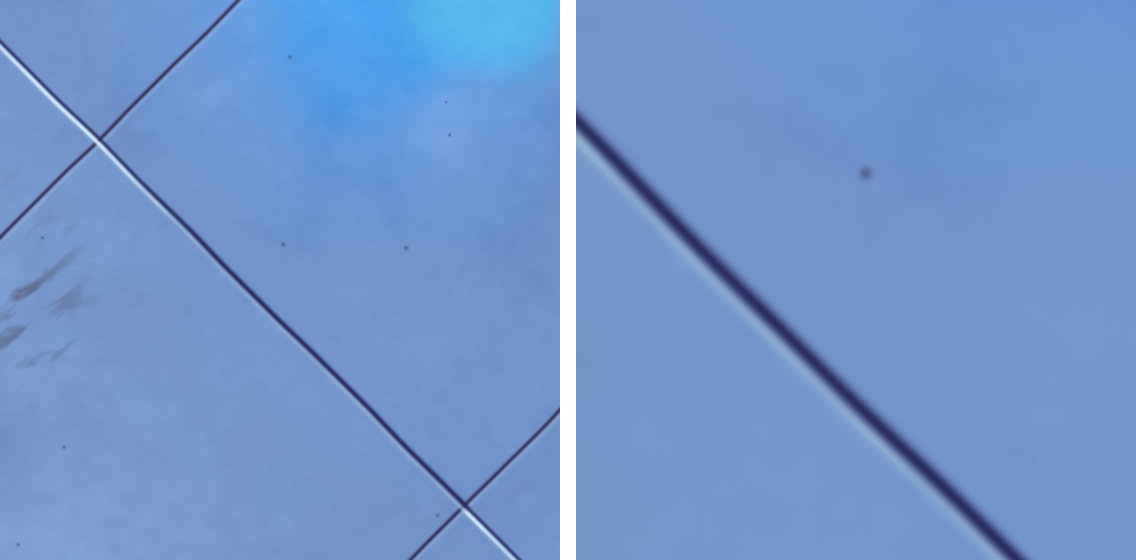
Left, the full canvas; right, a detail of the centre.
Reproduce this texture procedurally as a Shadertoy shader.

```glsl
// Large blue floor slabs laid diagonally, with bevelled joints, a bright sheen, smudges and specks.

float hash(vec2 p) {
    vec3 q = fract(p.xyx * 0.1031);
    q += dot(q, q.yzx + 33.33);
    return fract((q.x + q.y) * q.z);
}

float noise(vec2 p) {
    vec2 i = floor(p), f = fract(p);
    f = f * f * (3.0 - 2.0 * f);
    return mix(mix(hash(i), hash(i + vec2(1, 0)), f.x),
               mix(hash(i + vec2(0, 1)), hash(i + vec2(1, 1)), f.x), f.y);
}

float fbm(vec2 p) {
    float sum = 0.0, amp = 0.5;
    for (int i = 0; i < 5; i++) {
        sum += amp * noise(p);
        p = mat2(1.6, 1.2, -1.2, 1.6) * p + 7.3;
        amp *= 0.5;
    }
    return sum;
}

// Soft line profile: 1 on the axis, fading over the given width
float ridge(float d, float width) {
    return exp(-d * d / (width * width));
}

void mainImage(out vec4 fragColor, in vec2 fragCoord) {
    vec2 uv = fragCoord / iResolution.xy;
    float cloud = fbm(uv * 5.0 + 20.0) - 0.48;

    // Slab surface, paler toward the lower left
    vec3 color = mix(vec3(0.475, 0.61, 0.80), vec3(0.435, 0.575, 0.785),
                     smoothstep(0.2, 1.3, uv.x + uv.y + cloud));

    // Sheen spreading from the top edge
    float r = length(uv - vec2(0.68, 1.05)) + 0.22 * cloud;
    color = mix(color, vec3(0.39, 0.60, 0.87), 0.9 * (1.0 - smoothstep(0.24, 0.58, r)));
    color = mix(color, vec3(0.29, 0.62, 0.93), 1.0 - smoothstep(0.12, 0.34, r));
    float core = length((uv - vec2(0.87, 1.0)) * vec2(1.0, 1.1)) + 0.15 * cloud;
    color = mix(color, vec3(0.36, 0.75, 0.95), 1.0 - smoothstep(0.03, 0.22, core));

    // Cloudy mottling and fine grain
    color += 0.13 * cloud * vec3(0.8, 1.0, 0.9);
    color += 0.03 * (fbm(uv * 45.0) - 0.48);

    // Brownish streaks at the left edge
    vec2 along = mat2(0.82, -0.57, 0.57, 0.82) * uv;
    float streak = smoothstep(0.48, 0.72, fbm(along * vec2(16.0, 38.0) + 3.0));
    vec2 area = (uv - vec2(0.03, 0.46)) / vec2(0.11, 0.14);
    color = mix(color, vec3(0.33, 0.37, 0.47), 0.75 * streak * exp(-dot(area, area)));

    // Scattered specks
    for (int i = 0; i < 9; i++) {
        float k = float(i);
        vec2 spot = vec2(hash(vec2(k, 4.7)), hash(vec2(k, 9.2)));
        float size = mix(0.002, 0.004, hash(vec2(k, 2.1)));
        color = mix(color, vec3(0.27, 0.30, 0.45), 0.65 * ridge(length(uv - spot), size));
    }

    // Diagonal square grid: distance to the nearest joint in each direction
    vec2 grid = vec2(uv.x + uv.y, uv.y - uv.x) * 0.7071 - vec2(0.654, 0.406);
    vec2 d = grid - 0.924 * round(grid / 0.924);
    d += 0.003 * (vec2(noise(grid.yx * 9.0), noise(grid * 11.0 + 5.0)) - 0.5);

    // Thin joints rising to the right
    color = mix(color, vec3(0.60, 0.71, 0.86), 0.5 * ridge(d.y + 0.006, 0.004));
    color = mix(color, vec3(0.19, 0.18, 0.31), 0.9 * ridge(d.y, 0.0036));

    // Wide joints falling to the right, with a lit lower bevel that varies along its length
    float lit = smoothstep(-0.30, 0.0, grid.y) + 1.0 - smoothstep(-0.94, -0.92, grid.y);
    float wear = 0.75 + 0.4 * noise(vec2(grid.y * 25.0, 2.0));
    vec3 bevel = mix(vec3(0.60, 0.74, 0.83), vec3(0.82, 0.93, 0.97), lit);
    color = mix(color, bevel, min(mix(0.7, 0.95, lit) * wear, 1.0) * ridge(d.x + 0.005, 0.0042));
    color = mix(color, vec3(0.15, 0.16, 0.35),
                mix(0.95, 0.8, lit) * ridge(d.x - 0.002, mix(0.0048, 0.0034, lit)));

    fragColor = vec4(clamp(color, 0.0, 1.0), 1.0);
}
```
